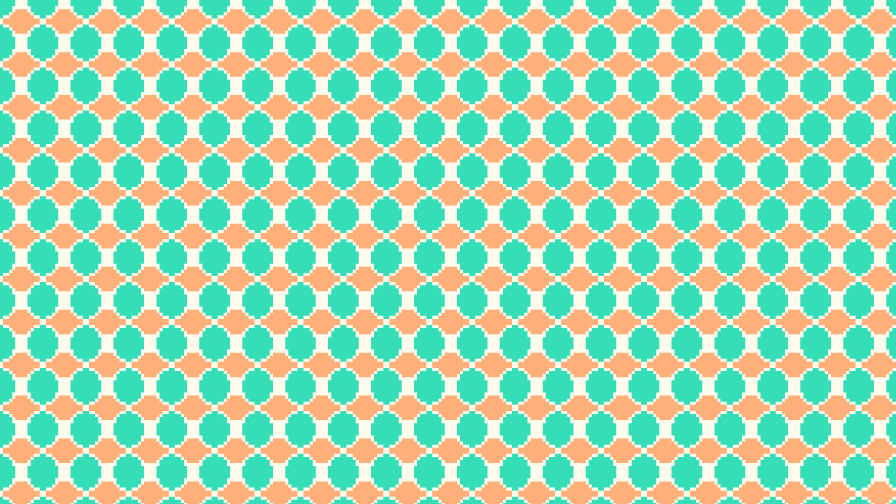
Write a Shadertoy shader that draws this pattern.

```glsl
// Ogee lattice: rounded teal medallions alternate with flat orange lozenges
// on a cream ground. Each tile is snapped to a coarse stitch grid, so the
// edges become stair-steps; a small sample loop smooths them.

#define TILES_DOWN 11.74               // repeats per canvas height
#define STITCHES 14.0                  // grid steps per tile (even)
#define MEDALLION_SIZE vec2(0.375, 0.425)
#define MEDALLION_POWER 1.6            // 1 = diamond, 2 = ellipse
#define LOZENGE_SIZE vec2(0.46, 0.33)
#define TEAL vec3(0.21, 0.87, 0.72)
#define ORANGE vec3(1.00, 0.69, 0.48)
#define CREAM vec3(1.00, 0.99, 0.93)
#define SAMPLES 4                      // per axis, for smooth edges

// Superellipse test: inside where the value is below 1
float superellipse(vec2 p, vec2 size, float power) {
    vec2 d = pow(abs(p) / size, vec2(power));
    return d.x + d.y;
}

// Colour at a point in tile units, medallions centred on whole numbers
vec3 latticeColor(vec2 p) {
    vec2 stitch = (floor(p * STITCHES) + 0.5) / STITCHES;
    vec2 fromMedallion = abs(fract(stitch + 0.5) - 0.5);
    vec2 fromLozenge = 0.5 - fromMedallion;

    if (superellipse(fromMedallion, MEDALLION_SIZE, MEDALLION_POWER) < 1.0) return TEAL;
    if (superellipse(fromLozenge, LOZENGE_SIZE, 1.0) < 1.0) return ORANGE;
    return CREAM;
}

void mainImage(out vec4 fragColor, in vec2 fragCoord) {
    float tilesPerPixel = TILES_DOWN / iResolution.y;
    vec3 color = vec3(0.0);

    // Average a grid of samples over the pixel
    for (int j = 0; j < SAMPLES; j++) {
        for (int i = 0; i < SAMPLES; i++) {
            vec2 offset = (vec2(i, j) + 0.5) / float(SAMPLES) - 0.5;
            vec2 pos = fragCoord + offset;
            pos.y = iResolution.y - pos.y;   // anchor tiles at the top left
            color += latticeColor(pos * tilesPerPixel);
        }
    }
    fragColor = vec4(color / float(SAMPLES * SAMPLES), 1.0);
}
```
